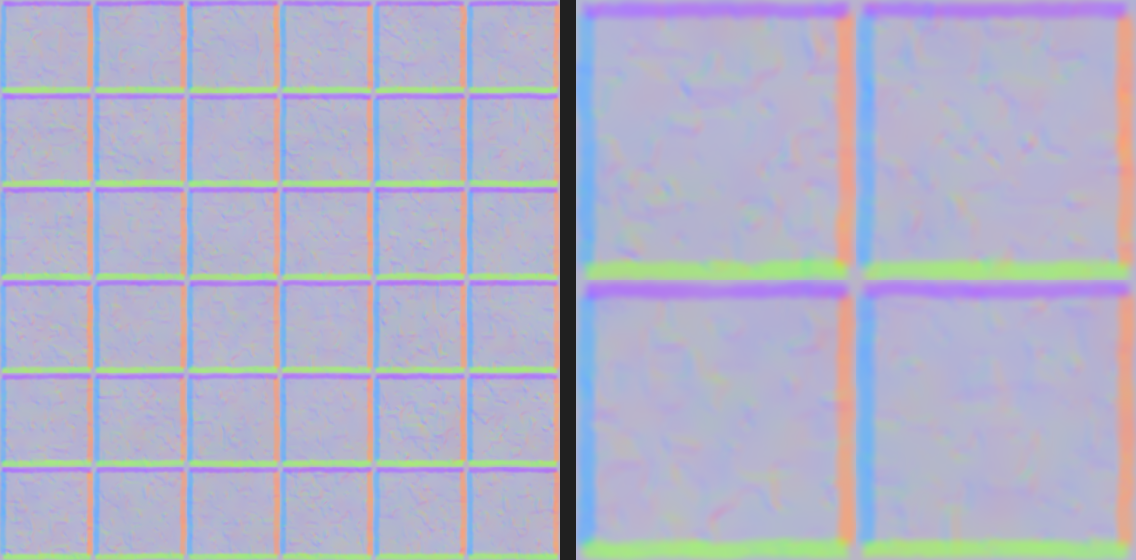
Left, the full canvas; right, a detail of the centre.
Give the GLSL for this texture map, as a WebGL 1 fragment shader.

```glsl
precision highp float;
uniform vec2 u_resolution;

#define TILES 6.0
#define BAND_CENTER 0.036
#define BAND_HALF 0.029
#define BAND_SOFT 0.022
#define WOBBLE 0.014
#define GRAIN 0.21
#define DRIFT 0.20
#define FLAT_COLOR vec3(0.710, 0.708, 0.812)
#define LEFT_COLOR vec3(0.47, 0.70, 0.95)
#define RIGHT_COLOR vec3(0.93, 0.64, 0.53)
#define TOP_COLOR vec3(0.69, 0.50, 0.95)
#define BOTTOM_COLOR vec3(0.65, 0.89, 0.53)

float hash(vec2 p) {
  vec3 q = fract(vec3(p.xyx) * 0.1031);
  q += dot(q, q.yzx + 33.33);
  return fract((q.x + q.y) * q.z);
}

// Value noise in tile units, wrapping at the canvas border
float noise(vec2 p, float freq) {
  p *= freq;
  float period = TILES * freq;
  vec2 cell = floor(p);
  vec2 f = p - cell;
  f = f * f * (3.0 - 2.0 * f);
  vec2 a = mod(cell, period);
  vec2 b = mod(cell + 1.0, period);
  return mix(mix(hash(a), hash(vec2(b.x, a.y)), f.x),
             mix(hash(vec2(a.x, b.y)), hash(b), f.x), f.y);
}

// Stucco relief: scattered raised flakes over a softer grain
float relief(vec2 p) {
  p += 0.03 * vec2(noise(p + 4.2, 9.0), noise(p + 1.9, 9.0));
  float flakes = smoothstep(0.62, 1.0, noise(p, 14.0));
  float pits = smoothstep(0.62, 1.0, noise(p + 0.37, 17.0));
  return 1.1 * flakes - 0.8 * pits + 0.10 * noise(p, 29.0) + 0.45 * noise(p, 8.0);
}

// Soft stripe running beside a tile edge
float band(float dist, float halfWidth) {
  float d = abs(dist - BAND_CENTER);
  return 1.0 - smoothstep(halfWidth - BAND_SOFT, halfWidth + BAND_SOFT, d);
}

void main() {
  vec2 p = gl_FragCoord.xy / u_resolution * TILES;
  vec2 tile = floor(p);
  vec2 local = p - tile;

  // Uneven edges
  vec2 warp = vec2(noise(p, 6.0), noise(p + 2.5, 6.0)) - 0.5;
  warp += 0.6 * (vec2(noise(p, 25.0), noise(p + 1.3, 25.0)) - 0.5);
  vec2 low = local + warp * WOBBLE;
  vec2 high = 1.0 - low;
  vec2 inset = min(low, high);

  // Bevel bands; horizontal ones cover the ends of vertical ones
  float alongX = smoothstep(0.005, 0.055, inset.x);
  float top = band(high.y, BAND_HALF - 0.003) * alongX;
  float bottom = band(low.y, BAND_HALF + 0.002) * alongX;
  float alongY = smoothstep(0.025, 0.085, inset.y);
  float left = band(low.x, BAND_HALF) * alongY;
  float right = band(high.x, BAND_HALF) * alongY;

  // Surface tilt from the relief slope, rougher on some tiles
  float e = 0.018;
  vec2 slope = vec2(relief(p - vec2(e, 0.0)) - relief(p + vec2(e, 0.0)),
                    relief(p + vec2(0.0, e)) - relief(p - vec2(0.0, e)));
  float face = smoothstep(0.0, 0.08, min(inset.x, inset.y));
  float rough = GRAIN * mix(0.8, 1.2, hash(tile + 71.0));
  vec2 tilt = slope * rough * mix(0.35, 1.0, face);
  tilt = clamp(tilt, -0.4, 0.4);

  // Broad unevenness of the face
  vec2 drift = vec2(noise(p + 0.6, 8.0), noise(p + 3.4, 8.0)) - 0.5;
  tilt += drift * DRIFT;

  // Rounded shoulders inside the bevel
  vec2 shoulder = exp(-high * 16.0) - exp(-low * 16.0);
  tilt += 0.14 * shoulder * face;

  // Bands lose strength in places, with a fine ripple on the vertical ones
  float strength = mix(0.88, 1.04, noise(p + 0.7, 5.0));
  float ripple = mix(0.86, 1.0, noise(p + 0.2, 24.0));
  tilt += vec2((right - left) * ripple, top - bottom) * strength;

  vec3 color = FLAT_COLOR;
  color += max(-tilt.x, 0.0) * (LEFT_COLOR - FLAT_COLOR);
  color += max(tilt.x, 0.0) * (RIGHT_COLOR - FLAT_COLOR);
  color += max(tilt.y, 0.0) * (TOP_COLOR - FLAT_COLOR);
  color += max(-tilt.y, 0.0) * (BOTTOM_COLOR - FLAT_COLOR);

  // Faint mottling
  color += 0.015 * (noise(p + 3.1, 3.0) - 0.5);
  gl_FragColor = vec4(clamp(color, 0.0, 1.0), 1.0);
}
```
